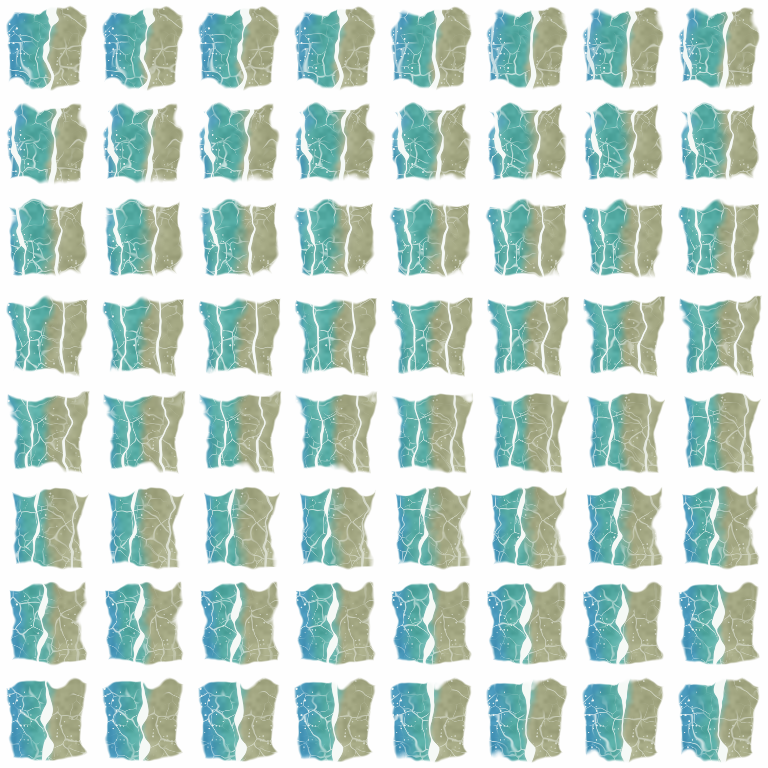
This pattern is drawn by a WebGL 1 fragment shader. Its source:

```glsl
precision highp float;

uniform vec2 u_resolution;

const float TAU = 6.28318531;
const float GRID = 8.0;                     // repeats across and down
const vec2 PATCH_CENTER = vec2(0.49, 0.502);
const float PATCH_HALF = 0.367;
const float EDGE_SOFTNESS = 0.014;
const float EDGE_WOBBLE = 0.13;
const float WAVE_START = 0.12;
const float WAVE_TRAVEL = 0.40;
const float VEIN_WIDTH = 0.075;
const float SPECK_GRID = 26.0;

const vec3 PAPER = vec3(0.995);
const vec3 DEEP = vec3(0.29, 0.60, 0.74);
const vec3 SHALLOW = vec3(0.32, 0.66, 0.63);
const vec3 SAND = vec3(0.635, 0.65, 0.505);
const vec3 FOAM = vec3(0.96, 0.975, 0.965);

float hash(vec2 p) {
  return fract(sin(dot(p, vec2(127.1, 311.7))) * 43758.5453);
}

vec2 hash2(vec2 p) {
  return vec2(hash(p), hash(p + 37.3));
}

float noise(vec2 p) {
  vec2 i = floor(p), f = fract(p);
  f = f * f * (3.0 - 2.0 * f);
  return mix(mix(hash(i), hash(i + vec2(1.0, 0.0)), f.x),
             mix(hash(i + vec2(0.0, 1.0)), hash(i + 1.0), f.x), f.y);
}

// Gap between the two nearest drifting sites: zero along cell borders.
float cellGap(vec2 p, float phase) {
  vec2 base = floor(p);
  float nearest = 8.0, second = 8.0;
  for (int y = -1; y <= 1; y++) {
    for (int x = -1; x <= 1; x++) {
      vec2 id = base + vec2(float(x), float(y));
      vec2 site = id + 0.5 + 0.4 * sin(TAU * (phase + hash2(id)));
      float d = distance(p, site);
      second = min(second, max(nearest, d));
      nearest = min(nearest, d);
    }
  }
  return second - nearest;
}

// Thin foam net, broken up by a slow mask.
float veins(vec2 p, float scale, float phase, vec2 orbit, float px) {
  float gap = cellGap(p * scale, phase);
  float width = VEIN_WIDTH + px * scale * 0.5;
  float mask = smoothstep(0.25, 0.7, noise(p * 6.0 + orbit + scale));
  return (1.0 - smoothstep(0.0, width, gap)) * mask;
}

// Crests that cross the patch, one spacing per full cycle.
float crests(vec2 p, float phase, vec2 orbit, float px) {
  float foam = 0.0;
  for (int k = 0; k < 2; k++) {
    float age = phase + float(k);
    float row = float(k) * 9.0;
    float bend = 0.10 * (noise(vec2(p.y * 5.0 + row, 3.0) + orbit) - 0.5)
               + 0.035 * (noise(vec2(p.y * 15.0, row) + orbit) - 0.5);
    float swell = exp(-pow((age - 0.92) / 0.2, 2.0))
                + 0.5 * exp(-pow((age - 0.16) / 0.12, 2.0));
    float thick = 0.005 + (0.008 + 0.045 * swell)
                * smoothstep(0.2, 0.85, noise(vec2(p.y * 6.0, 20.0 + row) + orbit));
    float d = abs(p.x - WAVE_START - WAVE_TRAVEL * age - bend) - thick;
    float life = smoothstep(0.0, 0.12, age) * (1.0 - smoothstep(1.45, 1.95, age));
    float line = 1.0 - smoothstep(-0.5 * px, px, d);
    float haze = 0.22 * exp(-max(d, 0.0) * 28.0);
    foam = max(foam, life * max(line, haze));
  }
  return foam;
}

float specks(vec2 p, vec2 orbit, float px) {
  vec2 g = p * SPECK_GRID;
  vec2 id = floor(g);
  vec2 center = 0.3 + 0.4 * hash2(id);
  float radius = 0.12 + 0.18 * hash(id + 5.0);
  float cluster = smoothstep(0.4, 0.75, noise(id * 0.22 + orbit));
  float present = step(0.78, hash(id + 11.0)) * cluster;
  float blur = px * SPECK_GRID * 0.5;
  return present * (1.0 - smoothstep(radius - blur, radius + blur, distance(fract(g), center)));
}

void main() {
  vec2 grid = gl_FragCoord.xy / u_resolution * GRID;
  vec2 cell = floor(grid), p = fract(grid);
  float px = GRID / min(u_resolution.x, u_resolution.y);

  // Cells step through one closed cycle, row by row from the top left.
  float phase = (cell.x + GRID * (GRID - 1.0 - cell.y)) / (GRID * GRID);
  vec2 orbit = vec2(cos(TAU * phase), sin(TAU * phase));

  // Ragged patch outline.
  vec2 warp = vec2(noise(p * 5.5 + orbit), noise(p * 5.5 + 40.0 + orbit)) - 0.5;
  vec2 ripple = vec2(noise(p * 15.0 + orbit), noise(p * 15.0 + 70.0 + orbit)) - 0.5;
  vec2 q = abs(p - PATCH_CENTER + EDGE_WOBBLE * warp + 0.025 * ripple);
  float edge = max(q.x, q.y) - PATCH_HALF;
  float soft = EDGE_SOFTNESS + 0.4 * px;
  float inside = 1.0 - smoothstep(-soft, soft, edge);

  // Deep water, shallows and sand.
  float x = p.x + 0.12 * warp.x + 0.03 * ripple.y;
  float deepEnd = 0.20 + 0.07 * cos(TAU * (phase + 0.08));
  vec3 color = mix(DEEP, SHALLOW, smoothstep(deepEnd - 0.09, deepEnd + 0.10, x));
  float sand = smoothstep(0.43, 0.58, x);
  color = mix(color, SAND, sand);
  color += 0.07 * (noise(p * 22.0 + orbit) - 0.5) + 0.05 * warp.y;

  // Foam on top.
  vec2 netPoint = p + 0.12 * warp + 0.04 * ripple;
  float net = max(0.7 * veins(netPoint, 4.5, phase, orbit, px),
                  0.5 * veins(netPoint + 3.0, 7.5, phase, orbit, px));
  float foam = max(net * mix(1.0, 0.65, sand), crests(p, phase, orbit, px));
  foam = max(foam, specks(p, orbit, px) * mix(0.95, 0.55, sand));
  color = mix(color, FOAM, foam);

  gl_FragColor = vec4(mix(PAPER, color, inside), 1.0);
}
```
